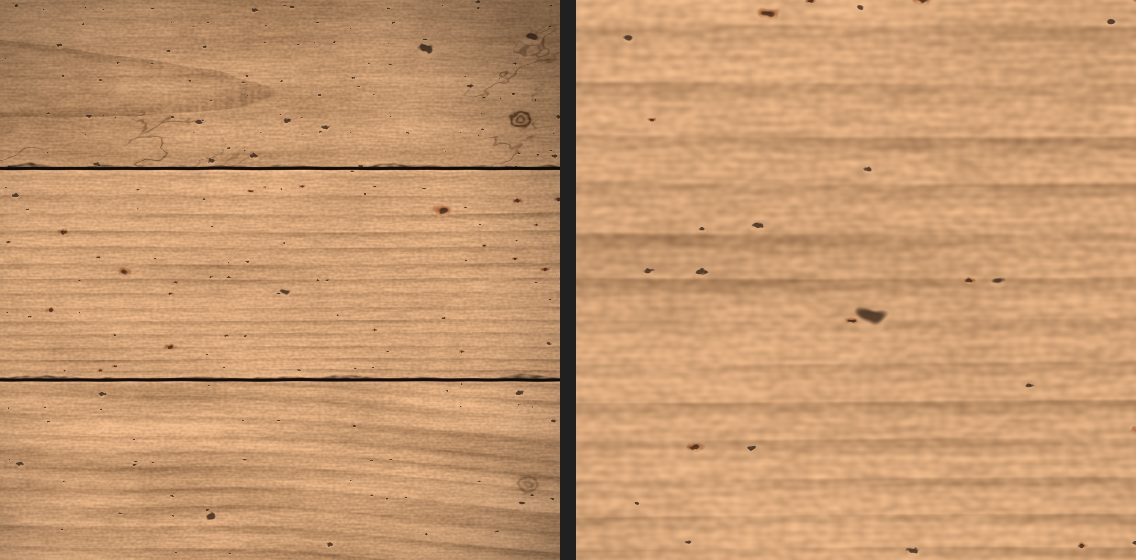
Left: the whole. Right: its middle third, enlarged.
Reproduce this texture procedurally as a WebGL 1 fragment shader.

```glsl
precision highp float;
uniform vec2 u_resolution;

// Values ordered bottom, middle, top plank
const vec3 PLANK_TONE = vec3(0.77, 0.84, 0.68);
const vec3 RING_DEPTH = vec3(0.42, 0.46, 0.12);
const vec3 STREAK_DEPTH = vec3(0.60, 0.16, 0.28);
const vec3 MOTTLE_DEPTH = vec3(0.30, 0.20, 0.42);
const vec3 PIT_CHANCE = vec3(0.12, 0.15, 0.26);

const float GAP_LOW = 0.3216;
const float GAP_HIGH = 0.6992;
const float GAP_HALF_WIDTH = 0.0024;
const vec2 ARCH_TIP = vec2(0.50, 0.83);
const float ARCH_SPREAD = 0.10;
const vec2 KNOT_LOW = vec2(0.943, 0.135);
const vec2 KNOT_HIGH = vec2(0.930, 0.787);
const float KNOT_RADIUS = 0.016;
const float FINE_GRAIN = 0.17;
const float VIGNETTE = 0.36;

const vec3 DARK_WOOD = vec3(0.53, 0.38, 0.25);
const vec3 LIGHT_WOOD = vec3(0.90, 0.70, 0.52);
const vec3 RUST = vec3(0.58, 0.27, 0.10);
const vec3 HOLE = vec3(0.17, 0.11, 0.07);
const vec3 GAP_COLOR = vec3(0.07, 0.045, 0.03);

float hash(vec2 p) {
  vec3 q = fract(p.xyx * 0.1031);
  q += dot(q, q.yzx + 33.33);
  return fract((q.x + q.y) * q.z);
}

float cornerSlope(vec2 cell, vec2 offset) {
  float angle = 6.2832 * hash(cell);
  return dot(vec2(cos(angle), sin(angle)), offset);
}

float noise(vec2 p) {
  vec2 i = floor(p), f = fract(p), e = vec2(1.0, 0.0);
  vec2 w = f * f * f * (f * (f * 6.0 - 15.0) + 10.0);
  float low = mix(cornerSlope(i, f), cornerSlope(i + e, f - e), w.x);
  float high = mix(cornerSlope(i + e.yx, f - e.yx), cornerSlope(i + 1.0, f - 1.0), w.x);
  return 1.4 * mix(low, high, w.y);
}

float fbm(vec2 p) {
  float sum = 0.0, amplitude = 0.5;
  for (int i = 0; i < 4; i++) {
    sum += amplitude * noise(p);
    p = p * 2.03 + 17.3;
    amplitude *= 0.5;
  }
  return sum;
}

// Growth ring: slow darkening that ends in a crisp edge
float ringLine(float r, float x) {
  float id = floor(r), f = fract(r);
  float profile = pow(smoothstep(0.3, 0.9, f), 2.0) * (1.0 - smoothstep(0.9, 1.0, f));
  float patchy = 0.75 + 0.6 * noise(vec2(x * 4.0, id * 3.7));
  return profile * patchy * mix(0.35, 1.0, hash(vec2(id, 7.0)));
}

// Scattered pits: x = hole, y = lit lower lip, z = rust halo
vec3 pits(vec2 p, float scale, float chance) {
  vec2 q = p * scale, cell = floor(q);
  vec2 key = cell + scale * 3.1;
  vec2 center = 0.3 + 0.4 * vec2(hash(key + 11.0), hash(key + 29.0));
  float radius = mix(0.035, 0.10, hash(key + 47.0));
  vec2 d = (fract(q) - center) * vec2(0.7, 1.3);
  float rough = 0.45 * noise(q * 13.0);
  float e = length(d) / radius + rough;
  float lip = length(d + vec2(0.0, 0.7 * radius)) / radius + rough;
  vec3 shape = 1.0 - smoothstep(vec3(0.45, 0.6, 0.8), vec3(0.9, 1.1, 1.6), vec3(e, lip, e));
  shape.z *= step(0.5, hash(key + 71.0));
  return shape * step(hash(key), chance);
}

void main() {
  vec2 p = gl_FragCoord.xy / u_resolution;
  float edge = 0.5 / u_resolution.y;

  // Plank selection
  float aboveLow = step(GAP_LOW, p.y), aboveHigh = step(GAP_HIGH, p.y);
  vec3 plank = vec3(1.0 - aboveLow, aboveLow - aboveHigh, aboveHigh);
  vec2 g = p + 13.7 * vec2(aboveLow + aboveHigh, 0.0);

  // Broad mottling, rings and streaks
  float warp = noise(g * vec2(1.6, 4.0)) * dot(plank, vec3(0.018, 0.006, 0.015));
  float y = p.y + warp + 0.05 * p.x * p.x * plank.x;
  float h = y - GAP_LOW;
  float r = mix(30.0 * y, 50.0 * h - 33.0 * h * h, plank.y) + 0.35 * noise(vec2(3.0, y * 15.0));
  float tone = dot(plank, PLANK_TONE) + dot(plank, MOTTLE_DEPTH) * fbm(g * vec2(3.0, 6.0));
  tone -= dot(plank, RING_DEPTH) * ringLine(r, g.x);
  tone += dot(plank, STREAK_DEPTH) * fbm(vec2(g.x * 1.6, y * 24.0));

  // Arched grain with cross-cut marks on the top plank
  float back = ARCH_TIP.x - p.x;
  float rise = (p.y - ARCH_TIP.y - 0.06 * back + 0.5 * warp) / ARCH_SPREAD;
  float arch = back - rise * rise + 0.03 * noise(p * vec2(9.0, 40.0));
  float band = smoothstep(0.0, 0.018, arch) * (1.0 - smoothstep(0.05, 0.24, arch));
  float cuts = noise(vec2(p.x * 120.0, p.y * 7.0)) * smoothstep(0.15, 0.4, p.x);
  tone -= plank.z * band * (0.30 + 0.22 * cuts);

  // Fibres, surface grit and diagonal cracks
  tone += FINE_GRAIN * (noise(g * vec2(28.0, 260.0)) + noise(g * vec2(150.0, 210.0)));
  float crackField = fbm(vec2(p.x + p.y, p.y - 0.45 * p.x) * vec2(5.0, 13.0));
  float crack = 1.0 - smoothstep(0.0, 0.035, abs(crackField));
  tone -= 0.5 * plank.z * crack * smoothstep(0.15, 0.5, noise(p * 5.0 + 2.0));

  // Knots
  for (int i = 0; i < 2; i++) {
    vec2 d = p - mix(KNOT_LOW, KNOT_HIGH, float(i));
    float k = length(d * vec2(1.0, 1.25)) / KNOT_RADIUS + 0.25 * noise(p * 75.0);
    float rims = exp(-30.0 * (k - 1.0) * (k - 1.0)) + 0.7 * exp(-40.0 * (k - 0.4) * (k - 0.4));
    tone -= mix(0.4, 0.85, float(i)) * rims + 0.25 * exp(-0.5 * k * k);
  }
  vec3 color = mix(DARK_WOOD, LIGHT_WOOD, clamp(tone, -0.5, 1.12));

  // Pits and flecks at three sizes
  for (int i = 0; i < 3; i++) {
    vec3 pit = pits(p, 7.0 * pow(2.1, float(i)), dot(plank, PIT_CHANCE));
    color = mix(color, RUST, 0.55 * pit.z * plank.y);
    color = mix(color, LIGHT_WOOD, 0.5 * pit.y);
    color = mix(color, HOLE, 0.75 * pit.x);
  }

  // Gaps with chipped upper edges and lit lower edges
  for (int i = 0; i < 2; i++) {
    float d = p.y - mix(GAP_LOW, GAP_HIGH, float(i)) + 0.0012 * noise(vec2(p.x * 14.0, float(i)));
    float chip = 0.016 * max(0.0, fbm(vec2(p.x * 9.0, 5.0 + 8.0 * float(i))) + 0.12);
    float chipped = step(0.0, d) * (1.0 - smoothstep(chip, chip + 0.004, d));
    color *= 1.0 - chipped * (0.4 + 0.4 * noise(p * vec2(60.0, 150.0)));
    color += 0.07 * step(d, 0.0) * smoothstep(-0.009, -0.003, d);
    float cover = 1.0 - smoothstep(-edge, edge + 0.0008, abs(d) - GAP_HALF_WIDTH);
    color = mix(color, GAP_COLOR, cover);
  }

  color *= 1.0 - VIGNETTE * smoothstep(0.38, 0.85, length(p - vec2(0.44, 0.43)));
  gl_FragColor = vec4(color, 1.0);
}
```
